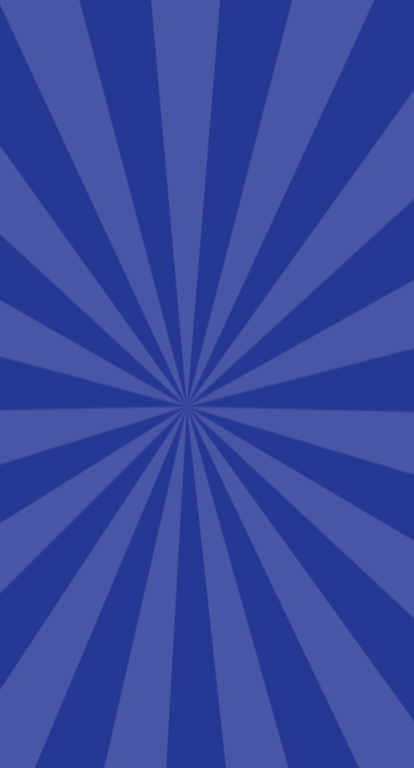
Write a WebGL 2 fragment shader that draws this background.

```glsl
#version 300 es
precision highp float;

#define RAY_COUNT 15.0
#define CENTER vec2(0.4515, 0.4705)
#define DARK_BLUE vec3(0.148, 0.219, 0.582)
#define LIGHT_BLUE vec3(0.284, 0.342, 0.648)
#define STRETCH 0.127
#define EDGE_SOFTNESS 0.0019

uniform vec2 u_resolution;
out vec4 fragColor;

// Bends evenly spaced rays into a tall, slightly lopsided fan.
float warpAngle(float angle) {
    float stretch = STRETCH * sin(2.0 * angle);
    float lean = 0.008 - 0.014 * cos(angle) - 0.016 * sin(angle);
    return angle + stretch + lean + 0.010 * cos(2.0 * angle);
}

// Approximate signed distance to the nearest ray edge, positive inside light rays.
float rayDistance(vec2 p) {
    float angle = atan(p.x, p.y + 1e-6);
    return cos(RAY_COUNT * warpAngle(angle)) * length(p) / RAY_COUNT;
}

void main() {
    // Height-based units, measured from the hub.
    vec2 p = (gl_FragCoord.xy / u_resolution - CENTER);
    p.x *= u_resolution.x / u_resolution.y;

    // Soft edges that blend together at the hub.
    float softness = max(EDGE_SOFTNESS, 0.75 / u_resolution.y);
    float light = smoothstep(-softness, softness, rayDistance(p));

    fragColor = vec4(mix(DARK_BLUE, LIGHT_BLUE, light), 1.0);
}
```
